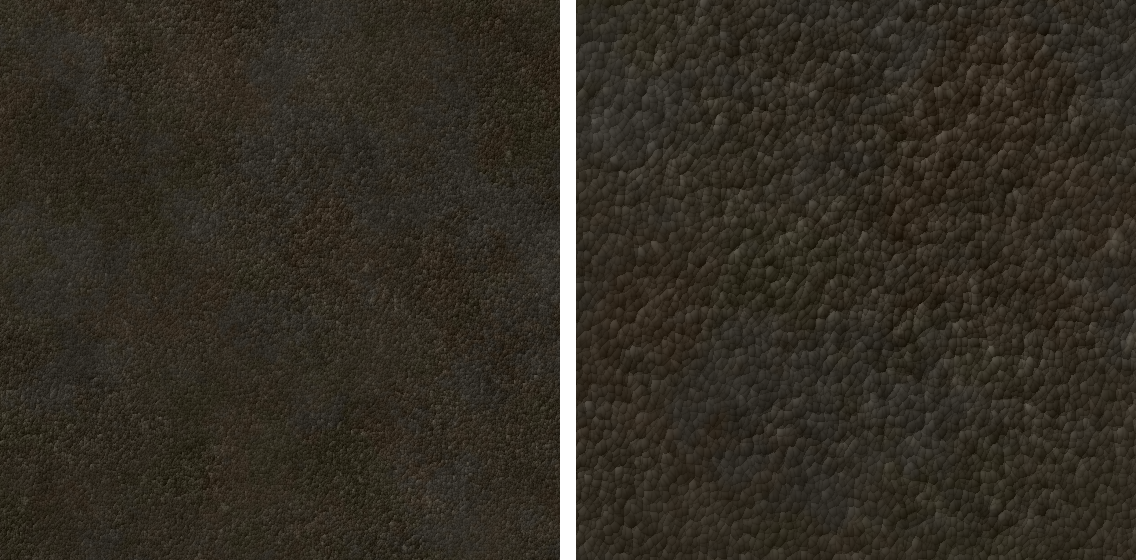
Left: the whole. Right: its middle third, enlarged.
This texture is drawn by a Shadertoy shader. Its source:

```glsl
// Dark, dry soil: fine lit grains over soft brown, olive and grey stains.
// Three layers of cellular grains give the relief, blurred cellular noise
// gives the ragged stains, and a sparse jittered grid scatters pale pebbles.

const vec3 EARTH = vec3(0.185, 0.163, 0.124);
const vec3 BROWN = vec3(0.198, 0.163, 0.121);
const vec3 OLIVE = vec3(0.176, 0.161, 0.112);
const vec3 SLATE = vec3(0.187, 0.174, 0.149);
const vec3 PEBBLE = vec3(0.35, 0.33, 0.28);
const vec2 LIGHT = vec2(-0.6, 0.8);

vec3 hash3(vec2 p) {
    vec3 q = fract(vec3(p.xyx) * vec3(0.1031, 0.1030, 0.0973));
    q += dot(q, q.yxz + 33.33);
    return fract((q.xxy + q.yzz) * q.zyx);
}

// Nearest cell: xy = offset from its seed, z = gap to the border, w = random id
vec4 grainCell(vec2 p, float seed) {
    vec2 base = floor(p);
    vec4 cell = vec4(0.0);
    float nearest = 8.0, second = 8.0;
    for (int y = -1; y <= 1; y++)
    for (int x = -1; x <= 1; x++) {
        vec2 id = base + vec2(x, y);
        vec3 rnd = hash3(id + seed);
        vec2 offset = p - id - rnd.xy;
        float d = length(offset);
        if (d < nearest) {
            second = nearest;
            nearest = d;
            cell = vec4(offset, 0.0, rnd.z);
        } else {
            second = min(second, d);
        }
    }
    cell.z = second - nearest;
    return cell;
}

// Signed brightness of a layer of grains, centred on zero
float grainShade(vec2 p, float seed) {
    vec4 cell = grainCell(p, seed);
    float crevice = smoothstep(0.0, 0.4, cell.z) - 0.58;
    float tone = cell.w * cell.w - 0.33;
    return 0.6 * tone + 0.85 * dot(cell.xy, LIGHT) + 0.3 * crevice;
}

// Random cell values blended smoothly by distance
float softCells(vec2 p, float seed) {
    vec2 base = floor(p);
    float sum = 0.0, total = 0.0;
    for (int y = -1; y <= 1; y++)
    for (int x = -1; x <= 1; x++) {
        vec2 id = base + vec2(x, y);
        vec3 rnd = hash3(id + seed);
        vec2 offset = p - id - rnd.xy;
        float weight = exp(-5.0 * dot(offset, offset));
        sum += weight * rnd.z;
        total += weight;
    }
    return sum / total;
}

// Ragged stain: octaves of soft cells that fade slowly
float stain(vec2 p, float seed) {
    float sum = 0.0, total = 0.0, amplitude = 1.0;
    for (int i = 0; i < 5; i++) {
        sum += amplitude * softCells(p, seed);
        total += amplitude;
        p = mat2(1.6, 1.2, -1.2, 1.6) * p + 7.3;
        amplitude *= 0.74;
    }
    return sum / total;
}

// Sparse upright pebbles: x = coverage, y = light across the surface
vec2 pebbles(vec2 p, float density, float seed) {
    vec2 id = floor(p);
    vec3 place = hash3(id + seed);
    vec3 form = hash3(id + seed + 57.0);
    vec2 q = p - id - mix(vec2(0.25), vec2(0.75), place.xy);
    q.x += (form.x - 0.5) * q.y;
    q /= mix(0.07, 0.15, form.y) * vec2(0.75, 1.15);
    float angle = atan(q.y, q.x);
    float radius = length(q) * (1.0 + 0.15 * sin(3.0 * angle + 6.3 * form.z));
    float present = step(place.z, density) * mix(0.3, 0.9, form.z);
    return vec2(present * (1.0 - smoothstep(0.55, 1.1, radius)), dot(q, LIGHT));
}

void mainImage(out vec4 fragColor, in vec2 fragCoord) {
    vec2 uv = fragCoord / iResolution.y;

    // Stained ground colour
    float patches = stain(uv * 6.0, 11.0);
    float slate = smoothstep(0.50, 0.68, stain(uv * vec2(6.0, 7.0), 83.0));
    vec3 color = mix(EARTH, BROWN, smoothstep(0.44, 0.64, stain(uv * 6.0, 29.0)));
    color = mix(color, OLIVE, smoothstep(0.48, 0.68, stain(uv * 7.0, 47.0)));
    color = mix(color, SLATE, slate);

    // Grain relief, coarser where the ground is rough
    float rough = smoothstep(0.38, 0.64, stain(uv * 5.0, 131.0));
    vec2 bend = 0.001 * sin(uv.yx * vec2(83.0, 97.0) + 2.0 * sin(uv * 41.0));
    vec2 p = (uv + bend) * vec2(1.0, 0.72);
    float relief = mix(0.01, 0.042, rough) * grainShade(p * 85.0, 5.0);
    relief += mix(0.048, 0.072, rough) * grainShade(p * 155.0, 19.0);
    relief += mix(0.072, 0.088, rough) * grainShade(p * 260.0, 61.0);
    relief *= 1.0 - 0.15 * slate;
    relief += 2.0 * relief * relief - 0.002;
    color += relief + 0.10 * (patches - 0.5);

    // Pale pebbles and smaller chips
    vec2 stone = pebbles(uv * 16.0, 0.09, 7.0);
    vec2 chip = pebbles(uv * 36.0 + 0.4, 0.12, 37.0);
    color = mix(color, PEBBLE + 0.07 * stone.y + relief, 0.6 * stone.x);
    color = mix(color, PEBBLE + 0.06 * chip.y + relief, 0.45 * chip.x);

    fragColor = vec4(clamp(color, 0.0, 1.0), 1.0);
}
```
